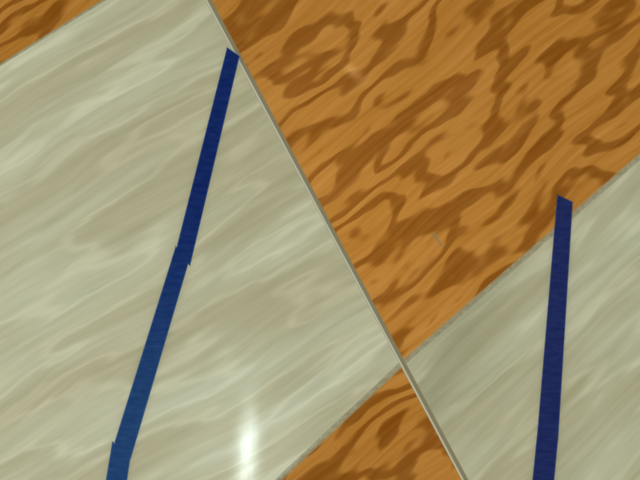
A Shadertoy shader for this texture:

```glsl
vec2 gradientAt(vec2 cell) {
    float a = 6.2832 * fract(sin(dot(cell, vec2(127.1, 311.7))) * 43758.5);
    return vec2(cos(a), sin(a));
}

float gradientNoise(vec2 p) {
    vec2 i = floor(p), f = p - i;
    vec2 u = f * f * f * (f * (f * 6.0 - 15.0) + 10.0);
    vec2 e = vec2(1.0, 0.0);
    float low = mix(dot(gradientAt(i), f), dot(gradientAt(i + e), f - e), u.x);
    float high = mix(dot(gradientAt(i + e.yx), f - e.yx),
                     dot(gradientAt(i + 1.0), f - 1.0), u.x);
    return mix(low, high, u.y);
}

float fbm(vec2 p) {
    float sum = 0.0, amp = 0.6;
    for (int i = 0; i < 4; i++) {
        sum += amp * gradientNoise(p);
        p = p * 2.03 + 17.3;
        amp *= 0.5;
    }
    return sum;
}

// Signed distance to a line, positive on the left of a -> b
float lineSide(vec2 p, vec2 a, vec2 b) {
    vec2 d = normalize(b - a);
    return d.x * (p.y - a.y) - d.y * (p.x - a.x);
}

// Tapered strip with slanted ends
float strip(vec2 p, vec2 a, vec2 b, float startWidth, float endWidth) {
    float len = length(b - a);
    float along = dot(p - a, (b - a) / len);
    float across = lineSide(p, a, b);
    float cut = along - 0.4 * across;
    float width = mix(startWidth, endWidth, clamp(along / len, 0.0, 1.0));
    return max(abs(across) - width, max(-cut, cut - len));
}

vec2 alongGrain(vec2 p, float angle) {
    float c = cos(angle), s = sin(angle);
    return vec2(c * p.x + s * p.y, c * p.y - s * p.x);
}

vec3 woodColor(vec2 p) {
    vec2 q = alongGrain(p, 0.70);
    q.y += 0.025 * gradientNoise(q * vec2(4.0, 7.0));
    float field = fbm(q * vec2(2.3, 6.5) + 4.0);
    float rings = 0.5 + 0.5 * sin(field * 24.0 + q.y * 38.0);
    float fibre = fbm(q * vec2(5.0, 85.0));
    vec3 col = mix(vec3(0.52, 0.32, 0.10), vec3(0.665, 0.455, 0.19),
                   smoothstep(0.05, 0.65, rings));
    col += 0.09 * fibre + 0.05 * field;
    float sheen = exp(-dot(p - vec2(0.72, 0.5), p - vec2(0.72, 0.5)) * 9.0);
    return col + sheen * vec3(0.05, 0.035, 0.02);
}

vec3 creamColor(vec2 p, float angle) {
    vec2 q = alongGrain(p, angle);
    q.y += 0.03 * gradientNoise(q * vec2(3.0, 5.0) + 9.0);
    float broad = fbm(q * vec2(2.0, 10.0) + 2.0);
    float veins = 0.5 + 0.5 * sin(broad * 15.0 + q.y * 42.0);
    float fibre = fbm(q * vec2(4.0, 60.0) + 7.0);
    vec3 col = mix(vec3(0.655, 0.645, 0.515), vec3(0.70, 0.705, 0.59),
                   smoothstep(-0.25, 0.3, broad));
    col += 0.045 * pow(veins, 5.0) + 0.07 * fibre;
    return col + 0.035 * (0.45 - p.x) + 0.02 * (0.5 - p.y);
}

void mainImage(out vec4 fragColor, in vec2 fragCoord) {
    vec2 p = fragCoord / iResolution.y;
    float aa = 1.0 / iResolution.y;

    // Tile layout
    vec2 corner = vec2(0.8385, 0.243);
    float steep = lineSide(p, vec2(0.434, 1.0), vec2(0.969, 0.0));
    float shallow = steep > 0.0 ? lineSide(p, corner, vec2(1.333, 0.674))
                                : lineSide(p, vec2(0.58, 0.0), corner);
    float upper = lineSide(p, vec2(0.0, 0.865), vec2(0.217, 1.0));
    float east = smoothstep(-aa, aa, steep);
    float above = smoothstep(-aa, aa, shallow);
    float wood = mix(max(1.0 - above, smoothstep(-aa, aa, upper)), above, east);

    vec3 cream = creamColor(p, mix(0.55, 0.76, east));
    float haze = exp(-pow((p.x - 0.93 - 0.45 * (p.y - 0.25)) / 0.07, 2.0));
    cream -= 0.07 * east * haze;
    vec3 col = mix(cream, woodColor(p), wood);

    // Grout with a bright bevel on the steep joint
    float grit = fbm(p * 90.0);
    vec3 grout = vec3(0.56, 0.54, 0.43) + 0.12 * grit;
    float topJoint = abs(upper) + step(0.0, steep);
    float joint = min(abs(shallow) - 0.0055, topJoint - 0.0025);
    col = mix(col, grout, 0.9 * smoothstep(aa, -aa, joint));
    col = mix(col, vec3(0.50, 0.47, 0.36), smoothstep(aa, -aa, abs(steep) - 0.006));
    col = mix(col, vec3(0.74, 0.75, 0.66),
              0.85 * smoothstep(aa, -aa, abs(steep + 0.004) - 0.002));

    // Glossy reflections and a small scuff
    vec2 g = p - vec2(0.512 + 0.06 * p.y, 0.055);
    float ripple = 1.0 + 0.5 * fbm(p * vec2(45.0, 14.0));
    float glare = exp(-pow(g.x / 0.021, 2.0) - pow(g.y / 0.085, 2.0)) * ripple;
    float halo = exp(-dot(g, g) * 45.0);
    float westCream = (1.0 - east) * above;
    col += westCream * (0.34 * glare + 0.07 * halo) * vec3(0.85, 1.0, 1.12);
    vec2 spot = alongGrain(p - vec2(0.738, 0.848), -0.7);
    col += 0.13 * exp(-dot(spot * vec2(45.0, 90.0), spot * vec2(45.0, 90.0)));
    float scuff = strip(p, vec2(0.902, 0.514), vec2(0.922, 0.486), 0.003, 0.002);
    col = mix(col, vec3(0.52, 0.47, 0.36), 0.7 * smoothstep(aa, -aa, scuff));

    // Blue tape strips
    float leftTape = strip(p, vec2(0.486, 0.892), vec2(0.380, 0.458), 0.0145, 0.018);
    leftTape = min(leftTape, strip(p, vec2(0.381, 0.475), vec2(0.2535, 0.055), 0.0175, 0.021));
    leftTape = min(leftTape, strip(p, vec2(0.2535, 0.068), vec2(0.238, -0.03), 0.021, 0.022));
    float rightTape = strip(p, vec2(1.177, 0.587), vec2(1.141, 0.090), 0.0165, 0.022);
    rightTape = min(rightTape, strip(p, vec2(1.142, 0.102), vec2(1.129, -0.03), 0.022, 0.0225));
    float tape = min(leftTape, rightTape);
    vec3 tapeColor = mix(vec3(0.13, 0.25, 0.42), vec3(0.075, 0.15, 0.36),
                         smoothstep(0.1, 0.65, p.y));
    tapeColor = mix(tapeColor, vec3(0.12, 0.16, 0.34), step(0.8, p.x));
    tapeColor += 0.05 * fbm(p * vec2(35.0, 110.0));
    tapeColor += 0.05 * smoothstep(-0.004, 0.0, tape);
    col *= 1.0 - 0.10 * exp(-max(tape, 0.0) * 220.0);
    col = mix(col, tapeColor, smoothstep(aa, -aa, tape));

    fragColor = vec4(clamp(col, 0.0, 1.0), 1.0);
}
```
